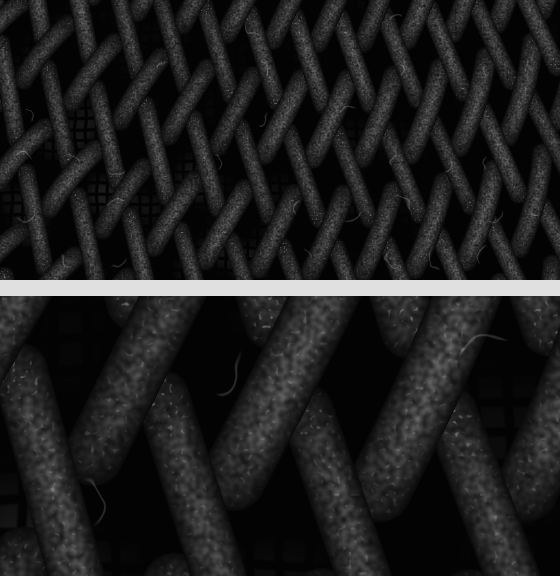
Top: the whole. Bottom: its middle third, enlarged.
Write a Shadertoy shader that draws this texture.

```glsl
#define ROW_PITCH 0.411
#define COLUMN_PITCH 0.1695
#define COLUMN_FAN 0.0125
#define ROW_ARCH 0.23
#define MESH_CENTER vec2(1.18, 0.576)
#define OVER_RADIUS 0.038
#define UNDER_RADIUS 0.033
#define GRAIN_SCALE 125.0
#define GRAIN_AMOUNT 0.85
#define STRAND_LIGHT 0.165
#define STRAND_EDGE 0.035
#define GAP_COLOR vec3(0.010)

float hash(vec2 p) {
    vec3 q = fract(vec3(p.xyx) * 0.1031);
    q += dot(q, q.yzx + 33.33);
    return fract((q.x + q.y) * q.z);
}

vec2 gradientAt(vec2 cell) {
    float angle = 6.2832 * hash(cell + 17.0);
    return vec2(cos(angle), sin(angle));
}

float gradientNoise(vec2 p) {
    vec2 i = floor(p), f = p - i;
    vec2 w = f * f * f * (f * (f * 6.0 - 15.0) + 10.0);
    vec2 e = vec2(0.0, 1.0);
    float low = mix(dot(gradientAt(i), f), dot(gradientAt(i + e.yx), f - e.yx), w.x);
    float high = mix(dot(gradientAt(i + e), f - e), dot(gradientAt(i + 1.0), f - 1.0), w.x);
    return mix(low, high, w.y);
}

// Lattice (column, row) to canvas; rows arch and columns fan out downward
float rowStart(float row) { return MESH_CENTER.x - 0.012 * row; }
float rowSpacing(float row) { return COLUMN_PITCH + COLUMN_FAN * row; }
float archHeight(float x) { return MESH_CENTER.y + ROW_ARCH * (x - MESH_CENTER.x) * (x - MESH_CENTER.x); }

vec2 latticePoint(float column, float row) {
    float x = rowStart(row) + column * rowSpacing(row);
    return vec2(x, archHeight(x) - ROW_PITCH * row);
}

// Dim backing cloth seen through the gaps
vec3 backing(vec2 p) {
    vec2 weave = abs(fract(p * 26.0 + 0.3 * gradientNoise(p * 9.0)) - 0.5);
    float square = smoothstep(0.42, 0.28, max(weave.x, weave.y));
    float patches = smoothstep(0.0, 0.5, gradientNoise(p * 5.0 + 3.0));
    float corner = smoothstep(1.1, 0.1, length(p - vec2(0.55, 0.1)));
    return GAP_COLOR + square * patches * (0.015 + 0.09 * corner);
}

// Sparse curled lint fibres
float lint(vec2 p, float pixel) {
    vec2 cell = floor(p * 6.0);
    vec2 q = fract(p * 6.0) - 0.5;
    q += 0.08 * gradientNoise(p * 30.0);
    float radius = mix(0.12, 0.3, hash(cell + 5.0));
    float line = smoothstep(0.008 + 6.0 * pixel, 0.0, abs(length(q) - radius));
    float angle = 6.2832 * hash(cell + 9.0);
    float arc = smoothstep(0.5, 0.8, dot(normalize(q + 1e-4), vec2(cos(angle), sin(angle))));
    return line * arc * step(0.72, hash(cell));
}

void mainImage(out vec4 fragColor, in vec2 fragCoord) {
    float pixel = 1.0 / iResolution.y;
    vec2 p = fragCoord * pixel;

    // Surface grain shared by all strands
    float grain = gradientNoise(p * GRAIN_SCALE) + 0.6 * gradientNoise(p * GRAIN_SCALE * 0.43);
    float specks = smoothstep(0.22, 0.55, gradientNoise(p * GRAIN_SCALE * 1.2 + 40.0));

    vec3 color = backing(p);
    float topHeight = -1.0;
    float nearestHalfRow = round(2.0 * (archHeight(p.x) - p.y) / ROW_PITCH);

    // Whole rows lean right, half rows lean left
    for (int k = -2; k <= 2; k++) {
        float halfRow = nearestHalfRow + float(k);
        float row = 0.5 * halfRow;
        float leansLeft = mod(halfRow, 2.0);
        float offset = 0.5 * leansLeft;
        float nearest = round((p.x - rowStart(row)) / rowSpacing(row) - offset) + offset;

        for (int j = -2; j <= 2; j++) {
            float column = nearest + float(j);
            float seed = hash(vec2(column * 2.0 + 60.0, halfRow + 30.0));
            vec2 center = latticePoint(column, row);
            vec2 reach = mix(vec2(0.087 - 0.0235 * center.x, 0.092 + 0.040 * center.x),
                             vec2(-0.030 - 0.021 * center.x, 0.170 - 0.012 * center.x), leansLeft);
            reach.x += 0.008 * (seed - 0.5);

            // Bowed capsule: t runs along it, side across it
            vec2 q = p - center;
            vec2 normal = normalize(vec2(reach.y, -reach.x));
            float t = clamp(dot(q, reach) / dot(reach, reach), -1.0, 1.0);
            q -= normal * 0.014 * (center.x - 0.9) * (1.0 - t * t) * (1.0 - leansLeft);
            float d = length(q - reach * t);
            float radius = mix(OVER_RADIUS, UNDER_RADIUS, leansLeft) * (0.95 + 0.1 * seed);
            float side = dot(q, normal) / radius;

            // Rounded shading, darker where the strand dips under
            float roundness = max(0.0, 1.0 - (d * d) / (radius * radius));
            float sheen = exp(-9.0 * (side - 0.15) * (side - 0.15)) * (1.0 - t * t);
            float light = STRAND_LIGHT * roundness * (1.0 - 0.45 * t * t * t * t) + 0.05 * sheen;
            light *= (0.85 + 0.3 * seed) * (1.0 + GRAIN_AMOUNT * grain);
            light += specks * roundness * (0.13 + 0.14 * leansLeft * smoothstep(0.65, 1.0, abs(t)));

            // The higher strand covers the lower one
            float height = 1.0 - t * t;
            float cover = smoothstep(pixel, -pixel, d - radius);
            cover *= smoothstep(-0.04, 0.04, height - topHeight);
            color = mix(color, vec3(STRAND_EDGE + light), cover);
            topHeight = mix(topHeight, height, cover);
        }
    }

    color += 0.16 * lint(p, pixel);
    fragColor = vec4(clamp(color, 0.0, 1.0), 1.0);
}
```
